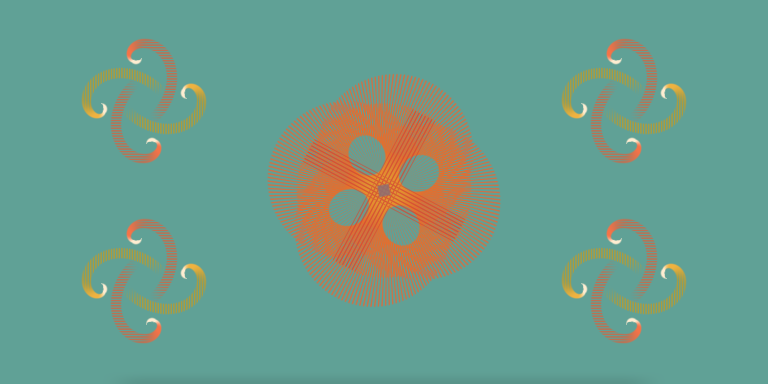
Reproduce this background procedurally as a Shadertoy shader.

```glsl
// A teal field with a hatched four-lobed rosette and four scrolled ornaments.
// Line fans about offset foci overlap to weave the rosette; every scroll is a
// logarithmic spiral band repeated by quarter turns.

const float TAU = 6.2831853;
const vec3 TEAL   = vec3(0.378, 0.630, 0.588);
const vec3 RUST   = vec3(0.84, 0.43, 0.25);
const vec3 ORANGE = vec3(0.95, 0.41, 0.13);
const vec3 AMBER  = vec3(0.96, 0.62, 0.13);
const vec3 RED    = vec3(0.83, 0.28, 0.20);
const vec3 CREAM  = vec3(1.00, 0.93, 0.82);

vec2 quarterTurn(vec2 p) { return vec2(-p.y, p.x); }

// Coverage of a shape from its signed distance (negative inside).
float fill(float dist, float px) { return smoothstep(px, -px, dist); }

// Repeated lines; step is the phase change per pixel, fading to a flat tone.
float hatch(float phase, float duty, float step) {
    float d = abs(fract(phase) - 0.5) - 0.5 * duty;
    return mix(fill(d, 0.6 * step), duty, smoothstep(0.4, 0.85, step));
}

// Lines radiating from the origin.
float fan(vec2 p, float count, float duty, float px) {
    float step = count * px / (TAU * max(length(p), 0.001));
    return hatch(atan(p.y, p.x) * count / TAU, duty, step);
}

// One spiral arm: rgb colour and coverage.
vec4 scroll(vec2 p, vec3 bright, vec3 dull, float px) {
    vec2 d = p - vec2(-0.13, 0.69);
    float radius = length(d);
    float firstTurn = mod(6.43 - atan(d.y, d.x), TAU) - 3.5;
    vec4 arm = vec4(bright, 0.0);
    for (int k = 0; k < 2; k++) {
        float t = firstTurn + TAU * float(k);
        float outer = max(0.145 * exp(0.478 * t), 0.09);
        float width = mix(0.026, 0.085, smoothstep(-0.5, 2.5, t));
        width *= smoothstep(-3.5, -2.3, t);
        float cover = fill(0.9 * abs(radius - outer + width) - width, px);
        cover *= smoothstep(4.3, 3.9, t) * step(-3.49, t);
        float lines = hatch(p.y / 0.042, 0.55, px / 0.042);
        cover *= mix(1.0, lines, smoothstep(1.1, 2.4, t));
        if (cover > arm.a) {
            vec3 tone = mix(CREAM, bright, smoothstep(-1.0, 0.3, t));
            arm = vec4(mix(tone, dull, smoothstep(0.5, 2.0, t)), cover);
        }
    }
    return arm;
}

vec3 ornament(vec3 base, vec2 p, float px) {
    if (length(p) > 1.2) return base;
    for (int i = 0; i < 4; i++) {
        bool warm = i % 2 == 0;
        vec3 bright = warm ? vec3(0.96, 0.45, 0.28) : vec3(0.94, 0.70, 0.25);
        vec3 dull = warm ? vec3(0.74, 0.44, 0.32) : vec3(0.68, 0.61, 0.24);
        vec4 arm = scroll(p, bright, dull, px);
        base = mix(base, arm.rgb, arm.a);
        p = quarterTurn(p);
    }
    return base;
}

vec3 rosette(vec3 base, vec2 p, float px) {
    float r = length(p);
    if (r > 1.1) return base;
    float gaps = 1.0, holes = 0.0, glow = 0.0, bars = 0.0;
    vec2 q = p;
    for (int i = 0; i < 4; i++) {
        // Lobe of lines, with a round opening near its root
        float lobe = fill(length(q - vec2(0.096, 0.33)) - 0.68, px);
        gaps *= 1.0 - lobe * fan(q - vec2(-0.03, 0.10), 180.0, 0.40, px);
        vec2 h = q - vec2(-0.148, 0.304);
        float along = dot(h, vec2(0.438, -0.899));
        float across = dot(h, vec2(0.899, 0.438));
        float hole = length(vec2(across * 1.06, along * 0.93)) - 0.165;
        holes = max(holes, fill(hole, px));
        glow = max(glow, exp(-max(hole, 0.0) * 5.0));
        // Straight crossing bar of parallel lines
        vec2 dir = vec2(0.469, 0.883);
        float side = dot(q, vec2(dir.y, -dir.x));
        float bar = fill(abs(side) - 0.11, px) * fill(abs(dot(q, dir) - 0.37) - 0.37, px);
        bars = max(bars, bar * hatch(side / 0.031, 0.38, px / 0.031));
        q = quarterTurn(q);
    }
    // Denser inner disc
    float inner = fill(r - 0.757, px);
    gaps *= 1.0 - inner * fan(p, 224.0, 0.30, px);
    vec3 ink = mix(RUST, ORANGE, inner * (0.35 + 0.65 * glow));
    ink = mix(ink, AMBER, 0.8 * smoothstep(0.36, 0.08, r));
    float cover = (1.0 - gaps) * mix(0.88, 1.0, glow);
    vec3 col = mix(base, ink, cover * (1.0 - holes));
    // Sparse threads inside the openings and red bars over the weave
    col = mix(col, RUST, holes * 0.6 * fan(p, 120.0, 0.22, px));
    col = mix(col, RED, 0.75 * bars);
    float hub = max(abs(p.x + 0.2 * p.y), abs(p.y - 0.2 * p.x)) - 0.05;
    return mix(col, vec3(0.55, 0.43, 0.45), 0.85 * fill(hub, px));
}

void mainImage(out vec4 fragColor, in vec2 fragCoord) {
    vec2 p = (fragCoord - 0.5 * iResolution.xy) / iResolution.y;
    float px = 1.0 / iResolution.y;

    // Field with a faint shadow along the lower edge
    float shade = smoothstep(-0.465, -0.5, p.y) * smoothstep(0.74, 0.62, abs(p.x));
    vec3 col = TEAL * (1.0 - 0.08 * shade);

    col = rosette(col, (p - vec2(0.0, 0.004)) / 0.30, px / 0.30);

    // Ornaments in two columns and two rows
    vec2 cell = vec2(p.x < 0.0 ? -0.625 : 0.625, p.y < 0.0025 ? -0.232 : 0.237);
    col = ornament(col, (p - cell) / 0.161, px / 0.161);

    fragColor = vec4(col, 1.0);
}
```
